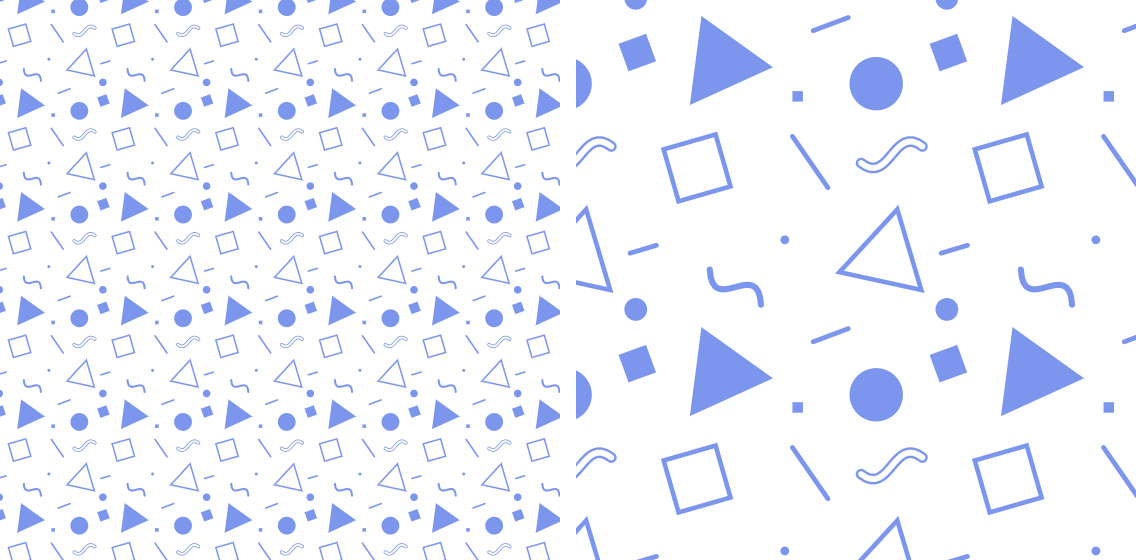
Left: the whole. Right: its middle third, enlarged.
A Shadertoy shader for this pattern:

```glsl
// Seamless confetti of blue geometric shapes on white: triangles, squares,
// discs, dashes and waves. Each shape is a signed distance around its own
// centre, wrapped to the repeat; the nearest one is inked with a smooth edge.

const vec3 PAPER = vec3(1.0);
const vec3 INK = vec3(0.49, 0.59, 0.93);
const float CANVAS = 768.0;          // design units across the canvas
const float REPEATS = 5.4;           // repeats across and down
const float PERIOD = CANVAS / REPEATS;
const float LINE_HALF = 1.1;         // half width of straight lines
const float OUTLINE = 2.1;           // outline of square and triangle
const float WAVE_HALF = 1.4;         // half width of the solid wave
const float TUBE_RADIUS = 1.9;       // radius of the hollow wave
const float TUBE_HALF = 0.55;        // half width of its outline
const int WAVE_STEPS = 16;

// Offset from the nearest repeat of a centre
vec2 around(vec2 p, vec2 center) {
    vec2 q = p - center;
    return q - PERIOD * floor(q / PERIOD + 0.5);
}

vec2 rotate(vec2 p, float degrees) {
    float a = radians(degrees);
    return vec2(cos(a) * p.x + sin(a) * p.y, cos(a) * p.y - sin(a) * p.x);
}

float disc(vec2 p, float radius) {
    return length(p) - radius;
}

float square(vec2 p, float halfSide) {
    vec2 q = abs(p);
    return max(q.x, q.y) - halfSide;
}

float segment(vec2 p, vec2 a, vec2 b) {
    vec2 e = b - a;
    float t = clamp(dot(p - a, e) / dot(e, e), 0.0, 1.0);
    return length(p - a - e * t);
}

// Straight dash through the origin, reaching to +tip and -tip
float dash(vec2 p, vec2 tip) {
    return segment(p, -tip, tip) - LINE_HALF;
}

float edgeSide(vec2 p, vec2 a, vec2 b) {
    vec2 e = b - a;
    return dot(p - a, vec2(e.y, -e.x)) / length(e);
}

// Sharp-cornered triangle, corners clockwise with y pointing down
float triangle(vec2 p, vec2 a, vec2 b, vec2 c) {
    return max(edgeSide(p, a, b), max(edgeSide(p, b, c), edgeSide(p, c, a)));
}

// Keeps only the inner rim of a shape
float rim(float d, float width) {
    return max(d, -d - width);
}

// Distance to a point-symmetric cubic curve: start, handle, -handle, -start
float wave(vec2 p, vec2 start, vec2 handle) {
    float d = CANVAS;
    vec2 last = start;
    for (int i = 1; i <= WAVE_STEPS; i++) {
        float t = float(i) / float(WAVE_STEPS);
        float s = 1.0 - t;
        vec2 next = start * (s * s * s - t * t * t) + handle * (3.0 * s * t * (s - t));
        d = min(d, segment(p, last, next));
        last = next;
    }
    return d;
}

float confetti(vec2 p) {
    // Triangles: solid and outlined
    float d = triangle(around(p, vec2(42.0, 142.0)),
        vec2(-13.1, -20.9), vec2(19.6, 2.5), vec2(-18.4, 19.8));
    d = min(d, rim(triangle(around(p, vec2(112.0, 88.0)),
        vec2(6.9, -22.8), vec2(18.9, 17.5), vec2(-22.0, 8.6)), OUTLINE));

    // Squares: outlined, solid and tiny
    d = min(d, rim(square(rotate(around(p, vec2(26.9, 48.3)), -16.0), 13.4), OUTLINE));
    d = min(d, square(rotate(around(p, vec2(141.8, 137.8)), -20.0), 6.7));
    d = min(d, square(around(p, vec2(72.9, 15.6)), 2.4));

    // Discs: large, small and tiny
    d = min(d, disc(around(p, vec2(108.8, 9.8)), 12.2));
    d = min(d, disc(around(p, vec2(141.1, 113.0)), 5.2));
    d = min(d, disc(around(p, vec2(67.0, 81.2)), 2.0));

    // Dashes
    d = min(d, dash(around(p, vec2(78.6, 45.6)), vec2(8.1, 11.7)));
    d = min(d, dash(around(p, vec2(88.0, 124.8)), vec2(8.0, -3.0)));
    d = min(d, dash(around(p, vec2(144.5, 85.5)), vec2(6.0, -1.8)));

    // Waves: solid and hollow
    d = min(d, wave(around(p, vec2(44.4, 102.8)),
        vec2(-11.7, -8.0), vec2(-10.5, 14.0)) - WAVE_HALF);
    float tube = wave(around(p, vec2(115.9, 42.3)), vec2(-14.0, 3.8), vec2(-1.0, 14.0));
    return min(d, abs(tube - TUBE_RADIUS) - TUBE_HALF);
}

void mainImage(out vec4 fragColor, in vec2 fragCoord) {
    // Design units, measured down from the top left
    float unit = CANVAS / iResolution.y;
    vec2 p = vec2(fragCoord.x, iResolution.y - fragCoord.y) * unit;
    float coverage = clamp(0.5 - confetti(p) / unit, 0.0, 1.0);
    fragColor = vec4(mix(PAPER, INK, coverage), 1.0);
}
```
